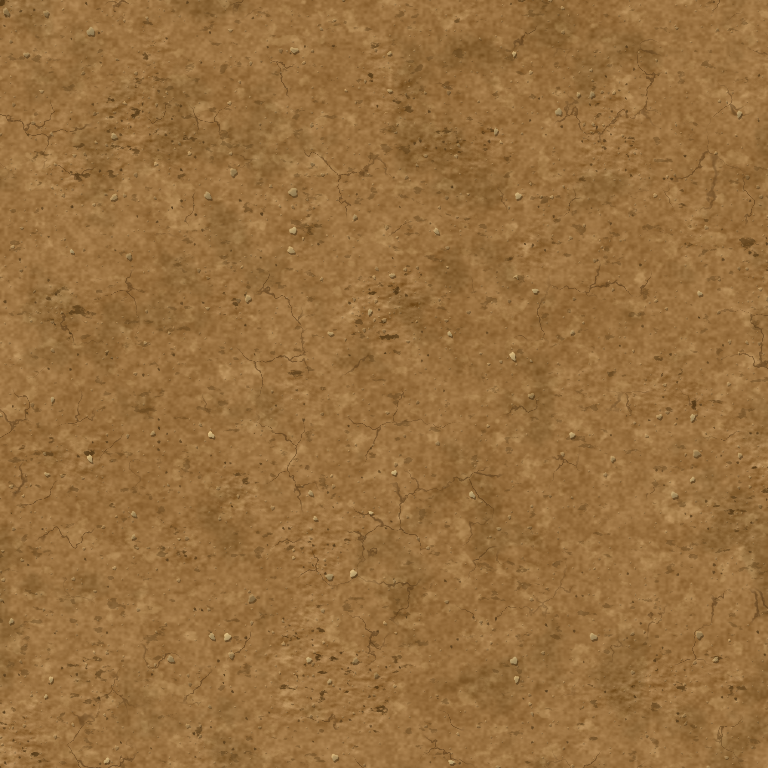
A three.js fragment shader for this texture:

```glsl
// Dry trodden earth: evenly brown soil with fine grain and small crumbly patches,
// short hairline cracks from warped Voronoi borders, and scattered pale pebbles
// and dark crumbs, each shaded by light from the upper left.
varying vec2 vUv;

// Hashes without sine
float hash(vec2 p) {
  vec3 q = fract(vec3(p.xyx) * 0.1031);
  q += dot(q, q.yzx + 33.33);
  return fract((q.x + q.y) * q.z);
}

vec2 hash2(vec2 p) {
  return vec2(hash(p), hash(p + 57.3));
}

float noise(vec2 p) {
  vec2 i = floor(p), f = fract(p);
  f = f * f * (3.0 - 2.0 * f);
  return mix(mix(hash(i), hash(i + vec2(1, 0)), f.x),
             mix(hash(i + vec2(0, 1)), hash(i + vec2(1, 1)), f.x), f.y);
}

float fbm(vec2 p) {
  float sum = 0.0, amp = 0.5;
  for (int i = 0; i < 5; i++) {
    sum += amp * noise(p);
    p = mat2(1.6, 1.2, -1.2, 1.6) * p + 17.7;
    amp *= 0.5;
  }
  return sum / 0.97;
}

// Approximate distance to the nearest Voronoi border, in cells
float borderDistance(vec2 p) {
  vec2 cell = floor(p);
  float first = 9.0, second = 9.0;
  for (int y = -1; y <= 1; y++) {
    for (int x = -1; x <= 1; x++) {
      vec2 c = cell + vec2(x, y);
      float d = length(c + hash2(c) - p);
      second = min(second, max(first, d));
      first = min(first, d);
    }
  }
  return 0.5 * (second - first);
}

// Signed distance to a lumpy, stretched stone, in cells
float stoneDistance(vec2 p, float radius, float seed) {
  float a = seed * 6.283;
  p = mat2(cos(a), sin(a), -sin(a), cos(a)) * p;
  p.x *= 1.0 + 0.7 * fract(seed * 7.3);
  float angle = atan(p.y, p.x + 1e-5);
  return length(p) - radius * (1.0 + 0.14 * sin(3.0 * angle + a) + 0.08 * cos(5.0 * angle));
}

// Lays at most one stone, with its shadow, in each grid cell
vec3 scatter(vec3 ground, vec2 uv, float cells, float density, vec3 tint, float strength) {
  vec2 p = uv * cells + 0.37 * cells;
  vec2 id = floor(p);
  float present = step(hash(id + cells), density);
  float seed = hash(id + 2.0 * cells);
  vec2 local = fract(p) - mix(vec2(0.3), vec2(0.7), hash2(id + 91.0));
  float radius = mix(0.11, 0.21, hash(id + 31.0));
  float soft = 0.0009 * cells;
  float body = 1.0 - smoothstep(-soft, soft, stoneDistance(local, radius, seed));
  float shade = 1.0 - smoothstep(-soft, soft, stoneDistance(local + vec2(-0.05, 0.09), radius, seed));
  float lit = 1.0 + 0.15 * dot(local, vec2(-0.5, 0.85)) / radius;
  vec3 stone = tint * lit * mix(0.88, 1.12, fract(seed * 13.7));
  ground = mix(ground, vec3(0.25, 0.17, 0.07), shade * present * strength * 0.6);
  return mix(ground, stone, body * present * strength * mix(0.45, 1.0, fract(seed * 5.1)));
}

void main() {
  vec2 uv = vUv;
  float rough = smoothstep(0.5, 0.72, fbm(uv * 10.0 + 71.0));

  // Soil tone: faint stains, small blotches and strong grain
  float tone = 0.06 * (fbm(uv * 5.0 + 3.0) - 0.5) + 0.08 * (fbm(uv * 30.0 + 40.0) - 0.5);
  tone += 0.075 * (noise(uv * 250.0) - 0.5) + 0.06 * (noise(uv * 140.0 + 9.0) - 0.5);
  vec3 soil = vec3(0.603, 0.441, 0.249) + tone * vec3(1.0, 0.98, 0.9);

  // Damp olive smudges and small dusty patches
  float damp = smoothstep(0.54, 0.76, fbm(uv * 17.0 + 120.0));
  soil -= damp * vec3(0.06, 0.045, 0.036);
  float dust = smoothstep(0.6, 0.76, fbm(uv * vec2(48.0, 58.0) + 200.0));
  soil += dust * vec3(0.06, 0.064, 0.056);

  // Fine crumbly relief, stretched sideways and stronger in rough patches
  vec2 crumb = uv * vec2(75.0, 115.0);
  float relief = fbm(crumb) - fbm(crumb + vec2(-0.12, 0.3));
  soil += relief * mix(0.09, 0.3, rough);
  float pit = smoothstep(0.69, 0.79, fbm(uv * vec2(62.0, 105.0) + 310.0));
  soil = mix(soil, vec3(0.31, 0.21, 0.08), pit * mix(0.35, 0.9, rough));

  // Short hairline cracks, broken up by a mask
  vec2 warp = vec2(fbm(uv * 30.0 + 5.0), fbm(uv * 30.0 + 85.0)) - 0.5;
  float gap = borderDistance(uv * 13.0 + warp * 0.7);
  float crack = 1.0 - smoothstep(0.002, 0.018, gap);
  crack *= smoothstep(0.6, 0.85, noise(uv * 19.0 + 150.0));
  soil = mix(soil, vec3(0.32, 0.21, 0.09), crack * 0.55);

  // Specks, crumbs and pebbles, denser on rough ground
  soil = scatter(soil, uv, 150.0, 0.09 + 0.1 * rough, vec3(0.74, 0.6, 0.4), 0.6);
  soil = scatter(soil, uv, 105.0, 0.025 + 0.08 * rough, vec3(0.33, 0.23, 0.1), 0.75);
  soil = scatter(soil, uv, 74.0, 0.05 + 0.09 * rough, vec3(0.73, 0.6, 0.4), 0.75);
  soil = scatter(soil, uv, 38.0, 0.05 + 0.08 * rough, vec3(0.76, 0.66, 0.46), 0.9);

  gl_FragColor = vec4(clamp(soil, 0.0, 1.0), 1.0);
}
```
